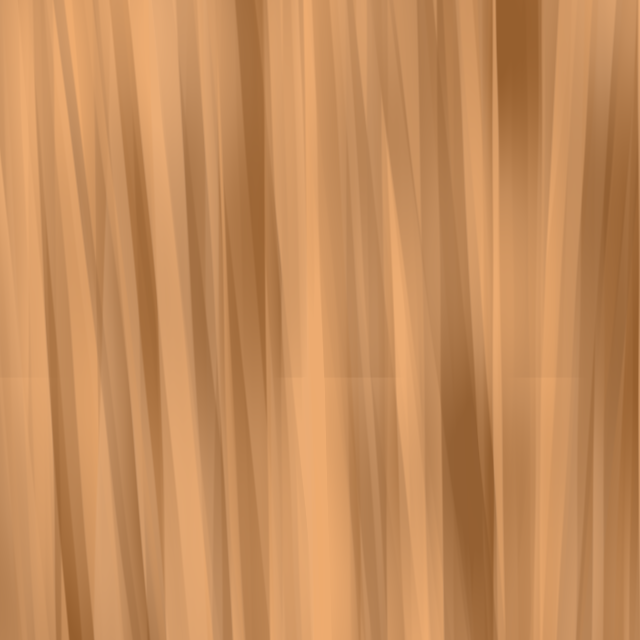
Write a Shadertoy shader that draws this texture.

```glsl
// Warm wood grain made of long, leaning, overlapping translucent strips.

float hash(float n) {
    return fract(sin(n * 12.9898) * 4375.85);
}

vec2 gradient(vec2 cell) {
    float angle = 6.2832 * hash(cell.x + 57.3 * cell.y);
    return vec2(cos(angle), sin(angle));
}

// Gradient noise, roughly -0.7 to 0.7
float noise(vec2 p) {
    vec2 i = floor(p), f = fract(p);
    vec2 u = f * f * f * (f * (f * 6.0 - 15.0) + 10.0);
    float a = dot(gradient(i), f);
    float b = dot(gradient(i + vec2(1, 0)), f - vec2(1, 0));
    float c = dot(gradient(i + vec2(0, 1)), f - vec2(0, 1));
    float d = dot(gradient(i + vec2(1, 1)), f - vec2(1, 1));
    return mix(mix(a, b, u.x), mix(c, d, u.x), u.y);
}

// Returns tone in x and greyness in y
vec2 strips(vec2 p) {
    vec2 shade = vec2(0.5 + 0.5 * noise(p * vec2(7.0, 1.2)), 0.5);
    float edge = max(0.0022, 0.75 / iResolution.y);

    for (int i = 0; i < 84; i++) {
        float id = float(i) + 1.0;
        float order = float(i) / 83.0;
        // Shuffled slots spread the strips evenly in random draw order
        float slot = mod(id * 29.0, 84.0);
        float root = -0.1 + 1.2 * (slot + hash(id + 0.13)) / 84.0;
        // Most strips lean, every third one stands nearly upright
        float lean = mix(-0.075, 0.06, smoothstep(0.65, 0.95, root))
                   + 0.1 * (hash(id + 0.37) - 0.5);
        lean *= mod(id, 3.0) < 0.5 ? 0.15 : 1.0;
        float y = p.y - 0.5;
        float d = p.x - root - lean * y - 0.004 * noise(vec2(id * 3.7, p.y * 3.0));

        // Broad strips lie below, slim ones above; one side fades
        float size = hash(id + 0.59);
        float halfWidth = (0.007 + 0.03 * size * size) * mix(1.7, 0.75, order)
                        * max(0.0, 1.0 + 1.6 * (hash(id + 0.71) - 0.5) * y);
        float side = hash(id + 0.83) < 0.5 ? -1.0 : 1.0;
        float across = clamp(0.5 + 0.5 * side * d / max(halfWidth, 0.001), 0.0, 1.0);
        float cover = 1.0 - smoothstep(-edge, edge, abs(d) - halfWidth);
        cover *= mix(1.0, 1.0 - across, 0.85 * hash(id + 0.91));
        cover *= clamp(mix(0.72, 0.46, order) + 0.7 * noise(vec2(id * 5.3, p.y * 1.8)), 0.0, 0.85);

        // Neighbouring strips share part of their tone
        float tone = 0.04 + 0.9 * hash(id + 0.47)
                   + 0.55 * noise(vec2(root * 9.0, 2.7 + p.y))
                   + 0.3 * noise(vec2(id * 9.1, p.y * 2.0));
        shade = mix(shade, vec2(tone, hash(id + 0.29)), cover);
    }
    return shade;
}

void mainImage(out vec4 fragColor, in vec2 fragCoord) {
    vec2 p = fragCoord / iResolution.xy;
    vec2 shade = strips(p);

    // Broad light and dark drifts
    float tone = shade.x + 0.4 * noise(p * vec2(4.0, 2.2) + 4.6);

    // Faint broken cross seam, lighter below
    float below = 0.41 - p.y;
    float seam = smoothstep(-0.0015, 0.0015, below) * exp(-9.0 * max(below, 0.0));
    tone += 0.09 * seam * smoothstep(0.08, 0.25, noise(vec2(p.x * 5.0, 8.4)));

    // Soft fine grain, with the range stretched about the middle
    tone += 0.015 * noise(p * vec2(90.0, 5.0));
    tone = clamp(0.51 + 1.1 * (tone - 0.48), 0.0, 1.0);

    vec3 darkBrown = vec3(0.585, 0.375, 0.19);
    vec3 tanWood = vec3(0.765, 0.55, 0.36);
    vec3 honey = vec3(0.925, 0.675, 0.45);
    vec3 wood = tone < 0.5 ? mix(darkBrown, tanWood, tone * 2.0)
                           : mix(tanWood, honey, tone * 2.0 - 1.0);

    // Greyer strips beside redder ones
    wood += (shade.y - 0.5) * vec3(-0.02, 0.015, 0.05);
    fragColor = vec4(wood, 1.0);
}
```
